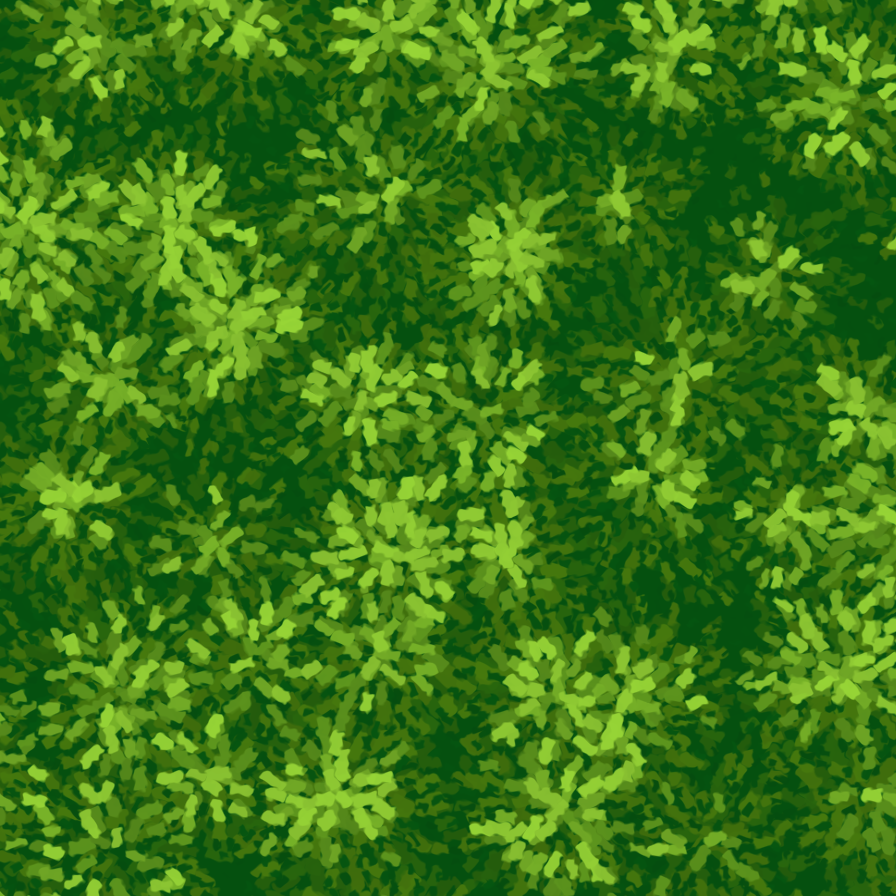
A WebGL 1 fragment shader for this texture:

```glsl
precision highp float;
// Painterly foliage: leafy clumps built from short radial brush dabs over deep green.
uniform vec2 u_resolution;

// Palette, from deep shade to sunlit leaf
const vec3 SHADE     = vec3(0.02, 0.315, 0.06);
const vec3 DARK_LEAF = vec3(0.15, 0.38, 0.05);
const vec3 OLIVE     = vec3(0.26, 0.45, 0.05);
const vec3 MID_LEAF  = vec3(0.35, 0.56, 0.11);
const vec3 FRESH     = vec3(0.45, 0.67, 0.15);
const vec3 SUNLIT    = vec3(0.56, 0.79, 0.20);

const float CLUMPS = 6.0;                     // clumps across the canvas
const float DABS = 48.0;                      // dabs across the canvas
const vec2 DAB_HALF = vec2(0.0126, 0.0062);   // half length and half width
const float EDGE = 0.0016;                    // softness of dab edges
const float WOBBLE = 0.0012;                  // raggedness of dab edges
const float COLOR_JITTER = 0.12;

float hash(vec2 p) {
  vec3 q = fract(vec3(p.xyx) * 0.1031);
  q += dot(q, q.yzx + 33.33);
  return fract((q.x + q.y) * q.z);
}

vec2 hash2(vec2 p) {
  return vec2(hash(p + 17.3), hash(p + 71.9));
}

mat2 rotation(float angle) {
  float c = cos(angle), s = sin(angle);
  return mat2(c, -s, s, c);
}

// Broad layered sines, about -1 to 1
float broadWaves(vec2 p) {
  return 0.5 * sin(p.x * 9.0 + 2.0 * sin(p.y * 7.0 + 1.0))
       + 0.5 * sin(p.y * 11.0 - p.x * 4.0 + 2.0 * sin(p.x * 8.0));
}

// Light of the strongest clump (x) and the offset from its centre (yz)
vec3 clumpLight(vec2 p) {
  vec2 q = p * CLUMPS;
  vec2 cell = floor(q);
  vec3 best = vec3(-0.45, 1.0, 0.0);
  for (int y = -1; y <= 1; y++) {
    for (int x = -1; x <= 1; x++) {
      vec2 id = cell + vec2(x, y);
      vec2 rnd = hash2(id);
      vec2 away = q - id - 0.15 - 0.7 * rnd;
      vec2 shaped = rotation(rnd.x * 40.0) * away;
      shaped.x *= 0.75 + 0.25 * rnd.y;
      float radius = mix(0.42, 0.85, hash(id + 5.7));
      float strength = mix(0.55, 1.1, hash(id + 29.1));
      float light = strength * (1.0 - length(shaped) / radius);
      if (light > best.x) best = vec3(light, away);
    }
  }
  return best;
}

// Paints one layer of dabs wherever the light exceeds the threshold
vec3 paintDabs(vec3 under, vec2 p, vec3 tint, float threshold, float scale, float seed) {
  vec2 grid = p * DABS + seed * vec2(0.37, 0.61);
  vec2 cell = floor(grid);
  vec2 ragged = WOBBLE * vec2(sin(p.y * 410.0 + seed + 2.0 * sin(p.x * 230.0)),
                              sin(p.x * 370.0 + seed + 2.0 * sin(p.y * 290.0)));
  float edge = max(EDGE, 0.8 / min(u_resolution.x, u_resolution.y));
  vec3 color = under;
  for (int y = -1; y <= 1; y++) {
    for (int x = -1; x <= 1; x++) {
      vec2 id = cell + vec2(x, y);
      vec2 key = id + seed * 13.0;
      vec2 toDab = (grid - id - 0.08 - 0.84 * hash2(key)) / DABS;
      if (length(toDab) > 0.025) continue;

      // Scattered areas mix the tones more than compact clumps
      vec2 center = p - toDab;
      vec3 clump = clumpLight(center);
      float scatter = 0.5 + 0.28 * broadWaves(center);
      float light = clump.x + scatter * (2.0 * hash(key + 3.1) - 1.0);
      if (light < threshold) continue;

      // Dabs point away from the clump centre and shrink outside it
      float turn = (hash(key + 8.6) - 0.5) * 1.1;
      vec2 along = rotation(turn) * normalize(clump.yz + 0.0001);
      vec2 local = toDab + ragged;
      local = vec2(dot(local, along), dot(local, vec2(-along.y, along.x)));
      float size = scale * mix(0.6, 1.08, smoothstep(-0.3, 0.4, clump.x));
      vec2 halfSize = DAB_HALF * size * (0.75 + 0.4 * hash2(key + 44.0));
      float corner = 0.6 * halfSize.y;
      vec2 d = abs(local) - halfSize + corner;
      float dist = length(max(d, 0.0)) + min(max(d.x, d.y), 0.0) - corner;
      float cover = 1.0 - smoothstep(-edge, edge, dist);
      float shade = 1.0 + COLOR_JITTER * (hash(key + 61.0) - 0.5);
      color = mix(color, tint * shade, cover * 0.97);
    }
  }
  return color;
}

void main() {
  vec2 p = gl_FragCoord.xy / min(u_resolution.x, u_resolution.y);
  vec3 color = SHADE;
  color = paintDabs(color, p, DARK_LEAF, -0.08, 1.25, 1.0);
  color = paintDabs(color, p, OLIVE,      0.18, 1.12, 2.0);
  color = paintDabs(color, p, SHADE,     -1.50, 0.64, 6.0); // dark gaps between leaves
  color = paintDabs(color, p, MID_LEAF,   0.52, 1.0, 3.0);
  color = paintDabs(color, p, FRESH,      0.66, 0.95, 4.0);
  color = paintDabs(color, p, SUNLIT,     0.67, 1.0, 5.0);
  gl_FragColor = vec4(color, 1.0);
}
```
